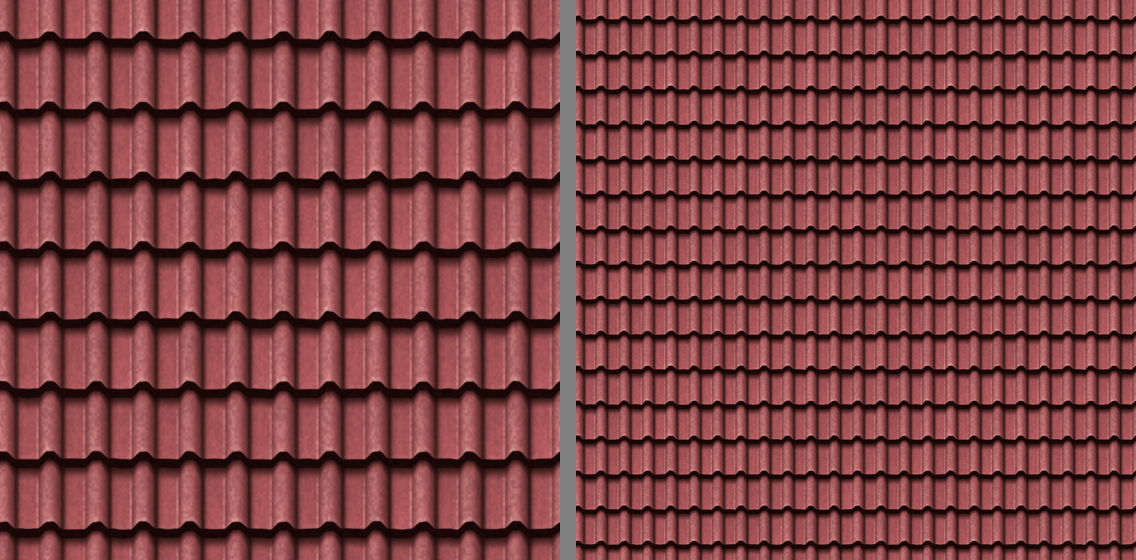
Left: one tile. Right: repeated 2 by 2.
Give the GLSL for this texture, as a WebGL 1 fragment shader.

```glsl
precision highp float;
// Red clay roof: 12 x 8 interlocking tiles, each a flat pan plus a round roll.
// A height offset bends the lower edge over the roll; light is built from the
// cross profile, the shadow below each course, and wrapping grain.

uniform vec2 u_resolution;

#define GRID vec2(12.0, 8.0)
#define OFFSET vec2(0.35, 0.43)
#define ROLL_CENTER 0.72
#define ROLL_HALF 0.26
#define ROLL_LIFT 0.105
#define LIP_THICKNESS 0.115
#define GRAIN 0.13
#define TILE_VARIATION 0.07
#define CLAY vec3(0.665, 0.335, 0.348)
#define GLOW vec3(0.75, 0.475, 0.475)
#define SHADOW vec3(0.10, 0.03, 0.025)

float hash(vec2 p) {
  return fract(sin(dot(p, vec2(127.1, 311.7))) * 43758.55);
}

// Value noise that wraps after a whole number of cells per canvas
float wrapNoise(vec2 uv, vec2 cells) {
  vec2 p = uv * cells;
  vec2 i = floor(p);
  vec2 f = fract(p);
  f = f * f * (3.0 - 2.0 * f);
  vec2 a = mod(i, cells);
  vec2 b = mod(i + 1.0, cells);
  return mix(mix(hash(a), hash(vec2(b.x, a.y)), f.x),
             mix(hash(vec2(a.x, b.y)), hash(b), f.x), f.y);
}

float gauss(float x, float width) {
  float t = x / width;
  return exp(-t * t);
}

void main() {
  vec2 uv = gl_FragCoord.xy / u_resolution;
  vec2 p = uv * GRID - OFFSET;
  vec2 soft = GRID / u_resolution;

  // Cross profile: groove at 0 and 1, pan on the left, roll on the right
  float x = fract(p.x);
  float u = (x - ROLL_CENTER) / ROLL_HALF;
  float arch = 1.0 - smoothstep(0.2, 1.05, abs(u));
  float wobble = (wrapNoise(uv, vec2(60.0, 40.0)) - 0.5) * 0.022;

  // Height above the curved lower edge of the tile
  float row = p.y - ROLL_LIFT * arch - wobble;
  float h = fract(row);
  vec2 id = mod(vec2(floor(p.x), floor(row)), GRID);
  float tone = hash(id + 3.0);
  float wear = hash(id + 41.0);

  // Light across the tile
  float onRoll = smoothstep(0.46, 0.50, x);
  float rollLight = mix(0.72, 1.0, smoothstep(-1.0, -0.45, u))
                  * mix(1.0, 0.56, smoothstep(0.05, 0.95, u));
  float panLight = mix(0.86, 1.0, smoothstep(0.03, 0.2, x));
  float light = mix(panLight, rollLight, onRoll);
  float fromGroove = x < 0.5 ? x : x - 1.0;
  light *= 1.0 - mix(0.58, 0.72, wear) * gauss(fromGroove - 0.005, 0.052);
  light *= mix(1.03, 0.9, h);

  // Shadow cast by the course above, longer on the pan
  float below = 1.0 - LIP_THICKNESS - h;
  float reach = mix(0.19, 0.12, arch) + 0.04 * (wear - 0.5);
  light *= mix(0.22, 1.0, smoothstep(-0.02, reach, below));

  // Grain, vertical streaks and tone of each tile
  float grain = wrapNoise(uv, vec2(240.0, 200.0)) - 0.5;
  float streak = wrapNoise(uv + 0.37, vec2(192.0, 40.0)) - 0.5;
  light *= 1.0 + GRAIN * (grain + 0.6 * streak)
         + TILE_VARIATION * (tone - 0.5);

  // Bright roll crown, pan rim and worn lower lip
  float fade = smoothstep(0.02, 0.25, below);
  float crown = 0.72 * gauss(u + 0.25, 0.45) * onRoll;
  float rim = mix(0.65, 1.1, wear) * gauss(x - 0.45, 0.022);
  float lip = 0.55 * gauss(h - 0.045, 0.035) * mix(0.25, 1.0, arch);
  float shine = (crown + rim) * fade + lip * (0.6 + 0.8 * wear);
  shine *= 1.0 + 0.7 * grain;
  vec3 color = mix(SHADOW, mix(CLAY, GLOW, shine), light);

  // Dark thickness of the tile edge
  float edge = smoothstep(-soft.y, soft.y, -below);
  edge = max(edge, 1.0 - smoothstep(0.0, 2.0 * soft.y, h));
  vec3 edgeColor = SHADOW * (0.95 + 0.35 * grain);
  color = mix(color, edgeColor, edge);

  gl_FragColor = vec4(clamp(color, 0.0, 1.0), 1.0);
}
```
